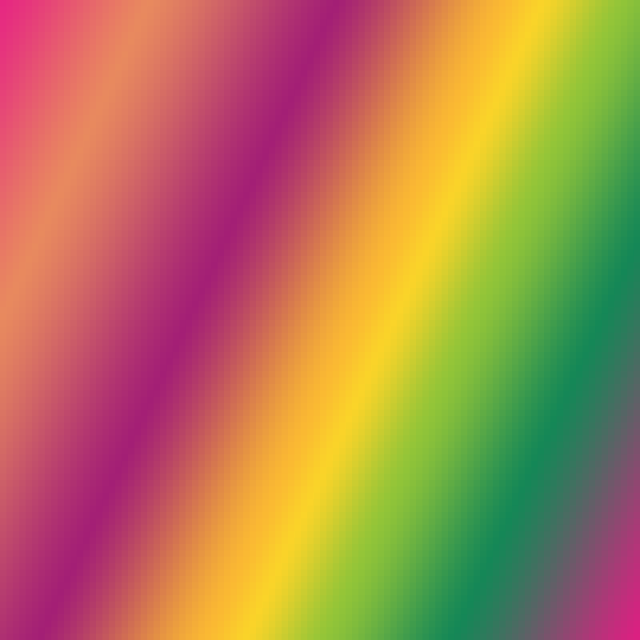
A WebGL 2 fragment shader for this background:

```glsl
#version 300 es
precision highp float;
// Diagonal rainbow gradient in soft bands, broken into a fine square mosaic.

uniform vec2 u_resolution;
out vec4 fragColor;

const float ANGLE = 0.4363;  // tilt of the gradient axis below horizontal, radians
const float CELLS = 100.0;   // mosaic tiles across the canvas
const float EASE  = 0.4;     // 0 = linear blends, 1 = smooth plateaus

const vec3 PINK    = vec3(0.90, 0.15, 0.51);
const vec3 ORANGE  = vec3(0.91, 0.54, 0.37);
const vec3 PURPLE  = vec3(0.64, 0.12, 0.46);
const vec3 AMBER   = vec3(0.98, 0.72, 0.20);
const vec3 YELLOW  = vec3(0.98, 0.83, 0.16);
const vec3 LIME    = vec3(0.57, 0.77, 0.22);
const vec3 GREEN   = vec3(0.08, 0.53, 0.34);
const vec3 MAGENTA = vec3(0.87, 0.12, 0.51);

const int STOPS = 8;
const vec3 COLORS[STOPS] = vec3[](PINK, ORANGE, PURPLE, AMBER, YELLOW, LIME, GREEN, MAGENTA);
const float PLACES[STOPS] = float[](0.0, 0.16, 0.36, 0.535, 0.58, 0.664, 0.80, 1.0);

// Snap to tile centres, with edges about one pixel wide
vec2 mosaic(vec2 uv) {
  vec2 grid = uv * CELLS;
  vec2 pixel = min(CELLS / u_resolution, vec2(1.0));
  vec2 edge = floor(grid + 0.5);
  vec2 side = clamp((grid - edge) / pixel, -0.5, 0.5);
  return (edge + side) / CELLS;
}

// Walk through the colour stops with slightly eased blends
vec3 bands(float t) {
  vec3 color = COLORS[0];
  for (int i = 1; i < STOPS; i++) {
    float f = clamp((t - PLACES[i - 1]) / (PLACES[i] - PLACES[i - 1]), 0.0, 1.0);
    color = mix(color, COLORS[i], mix(f, smoothstep(0.0, 1.0, f), EASE));
  }
  return color;
}

void main() {
  vec2 uv = mosaic(gl_FragCoord.xy / u_resolution);

  // Gradient runs from the top left corner to the bottom right
  vec2 axis = vec2(cos(ANGLE), sin(ANGLE));
  float t = dot(vec2(uv.x, 1.0 - uv.y), axis) / (axis.x + axis.y);

  fragColor = vec4(bands(t), 1.0);
}
```
